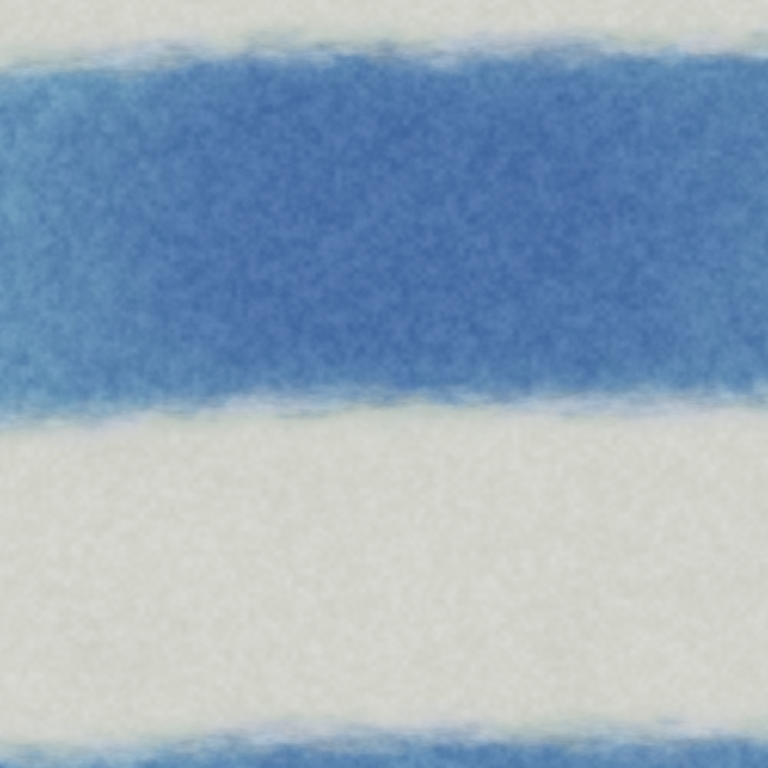
A WebGL 1 fragment shader for this pattern:

```glsl
precision highp float;
// Broad horizontal blue dye stripes with soft frayed edges on off-white cloth.

uniform vec2 u_resolution;

float hash(vec2 p) {
  vec3 q = fract(vec3(p.xyx) * 0.1031);
  q += dot(q, q.yzx + 33.33);
  return fract((q.x + q.y) * q.z);
}

float noise(vec2 p) {
  vec2 cell = floor(p);
  vec2 f = fract(p);
  f = f * f * (3.0 - 2.0 * f);
  return mix(mix(hash(cell), hash(cell + vec2(1.0, 0.0)), f.x),
             mix(hash(cell + vec2(0.0, 1.0)), hash(cell + 1.0), f.x), f.y);
}

// Layered noise centred on zero
float fbm(vec2 p) {
  float sum = 0.0;
  float gain = 0.5;
  for (int i = 0; i < 4; i++) {
    sum += gain * (noise(p) - 0.5);
    p = mat2(1.6, 1.2, -1.2, 1.6) * p + 17.3;
    gain *= 0.55;
  }
  return sum;
}

// Signed distance to the repeated stripe, negative inside the dye
float stripeDistance(float y) {
  return abs(mod(y - 0.258, 0.894) - 0.447) - 0.223;
}

vec3 clothColor(vec2 uv, float grain) {
  vec3 cloth = vec3(0.822, 0.829, 0.797) + 0.022 * fbm(uv * 7.0);
  return cloth + grain * vec3(0.040, 0.040, 0.050);
}

vec3 dyeColor(vec2 uv, float d, float grain) {
  // Dense pool near the middle, thinner dye to the left and by the edges
  float pool = length((uv - vec2(0.50, 0.71)) * vec2(1.3, 2.3));
  float thin = 0.45 * smoothstep(0.25, 0.75, pool + 0.4 * fbm(uv * 8.0));
  thin += 0.5 * (1.0 - smoothstep(0.0, 0.36, uv.x));
  thin += 0.3 * smoothstep(-0.07, 0.0, d);
  // Mottled fibres show most where the dye is thin
  thin += (0.25 + 0.9 * thin) * fbm(uv * vec2(38.0, 32.0));
  vec3 dye = mix(vec3(0.300, 0.450, 0.660), vec3(0.395, 0.570, 0.715), clamp(thin, -0.2, 1.2));
  return dye + grain * vec3(0.095, 0.085, 0.075);
}

void main() {
  vec2 uv = gl_FragCoord.xy / u_resolution;
  float grain = fbm(uv * 70.0) + 0.55 * (noise(uv * 125.0) - 0.5);

  // Sagging left end and feathered dye boundary
  float sag = 0.024 * (1.0 - smoothstep(0.0, 0.4, uv.x));
  float d = stripeDistance(uv.y + sag);
  d += 0.008 * fbm(uv * vec2(9.0, 5.0)) + 0.026 * fbm(uv * vec2(24.0, 48.0));

  // Uneven bleed just outside the stripe, shifting from lilac to green
  vec3 color = clothColor(uv, grain);
  float bleed = exp(-pow((d - 0.018) / 0.019, 2.0));
  float tint = smoothstep(0.3, 0.7, noise(uv * vec2(13.0, 38.0) + 9.0));
  color = mix(color, mix(vec3(0.73, 0.76, 0.81), vec3(0.69, 0.75, 0.735), tint), 0.6 * bleed);

  // Soft dye coverage, its width changing along the edge
  float blur = 0.020 + 0.018 * noise(uv * vec2(11.0, 18.0) + 3.0);
  float cover = 1.0 - smoothstep(-blur, blur, d - 0.003);
  color = mix(color, dyeColor(uv, d, grain), cover);

  // Faint loose fibres, light and dark, along the boundary
  float fibre = fbm(uv * vec2(26.0, 85.0) + 5.0);
  color += 0.17 * fibre * exp(-pow((d - 0.006) / 0.018, 2.0));

  gl_FragColor = vec4(clamp(color, 0.0, 1.0), 1.0);
}
```
